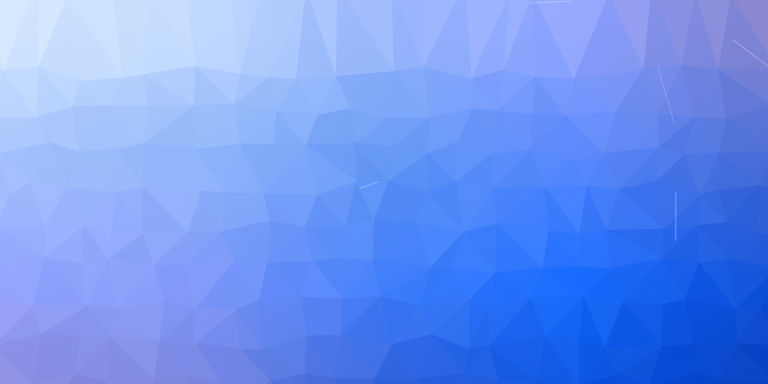
Reproduce this background procedurally as a WebGL 1 fragment shader.

```glsl
precision highp float;
// Low-poly backdrop: a jittered grid is split into triangles, and each facet
// takes a flat colour from a smooth gradient running from pale sky blue (top
// left) through violet to deep blue (bottom right). A few pale seams lie on top.

uniform vec2 u_resolution;

const vec2 GRID = vec2(20.0, 10.0);

vec2 hash2(vec2 p) {
  vec2 k = vec2(dot(p, vec2(127.1, 311.7)), dot(p, vec2(269.5, 183.3)));
  return fract(sin(k) * 43758.55);
}

// Five evenly spaced colour stops
vec3 ramp(float x, vec3 a, vec3 b, vec3 c, vec3 d, vec3 e) {
  x *= 4.0;
  vec3 col = mix(a, b, clamp(x, 0.0, 1.0));
  col = mix(col, c, clamp(x - 1.0, 0.0, 1.0));
  col = mix(col, d, clamp(x - 2.0, 0.0, 1.0));
  return mix(col, e, clamp(x - 3.0, 0.0, 1.0));
}

// Four horizontal ramps blended from bottom to top
vec3 gradient(vec2 uv) {
  uv = clamp(uv, 0.0, 1.0);
  vec3 base = ramp(uv.x, vec3(0.55, 0.55, 0.87), vec3(0.48, 0.53, 0.88),
    vec3(0.20, 0.39, 0.86), vec3(0.04, 0.33, 0.88), vec3(0.02, 0.24, 0.75));
  vec3 low = ramp(uv.x, vec3(0.59, 0.65, 1.00), vec3(0.52, 0.61, 0.98),
    vec3(0.25, 0.49, 0.98), vec3(0.09, 0.42, 1.00), vec3(0.06, 0.31, 0.84));
  vec3 high = ramp(uv.x, vec3(0.65, 0.77, 0.99), vec3(0.58, 0.72, 0.98),
    vec3(0.40, 0.60, 0.96), vec3(0.36, 0.54, 0.99), vec3(0.28, 0.42, 0.83));
  vec3 top = ramp(uv.x, vec3(0.85, 0.92, 1.00), vec3(0.78, 0.87, 1.00),
    vec3(0.62, 0.73, 0.99), vec3(0.58, 0.65, 1.00), vec3(0.53, 0.52, 0.80));
  vec3 col = mix(base, low, clamp(uv.y / 0.25, 0.0, 1.0));
  col = mix(col, high, clamp((uv.y - 0.25) / 0.35, 0.0, 1.0));
  return mix(col, top, clamp((uv.y - 0.6) / 0.35, 0.0, 1.0));
}

// Jittered grid vertex; the top band is taller than the others
vec2 vertex(vec2 id) {
  vec2 jitter = (hash2(id) - 0.5) * vec2(0.6, 0.42);
  return id + jitter + vec2(0.0, 0.1 + 1.2 * step(8.5, id.y));
}

// Signed distance to the line a-b, positive on its left
float side(vec2 p, vec2 a, vec2 b) {
  vec2 d = normalize(b - a);
  return d.x * (p.y - a.y) - d.y * (p.x - a.x);
}

// Facet colour in rgb, premultiplied by its coverage in alpha
vec4 facet(vec2 p, vec2 a, vec2 b, vec2 c, float px) {
  float inside = min(side(p, a, b), min(side(p, b, c), side(p, c, a)));
  float cover = smoothstep(-0.6 * px, 0.6 * px, inside);
  vec2 centre = (a + b + c) / 3.0;
  float shade = (hash2(centre).x - 0.5) * 0.045;
  vec3 col = gradient(mix(centre, p, 0.2) / GRID) + shade * vec3(1.0, 0.8, 0.4);
  return vec4(col, 1.0) * cover;
}

// Thin pale seam along the segment a-b
float seam(vec2 p, vec2 a, vec2 b, float px) {
  vec2 d = b - a;
  float t = clamp(dot(p - a, d) / dot(d, d), 0.0, 1.0);
  float width = 0.0015;
  return 1.0 - smoothstep(0.0, width + 0.5 * px, length(p - a - d * t));
}

void main() {
  vec2 uv = gl_FragCoord.xy / u_resolution;
  vec2 p = uv * GRID;
  float px = GRID.y / u_resolution.y;
  vec2 cell = floor(p);
  cell.y = min(cell.y, 8.0);

  // Gather the facets of the nearby quads, each cut along its shorter diagonal
  vec4 sum = vec4(0.0);
  for (int j = -1; j <= 1; j++) {
    for (int i = -1; i <= 1; i++) {
      vec2 id = cell + vec2(float(i), float(j));
      vec2 a = vertex(id);
      vec2 b = vertex(id + vec2(1.0, 0.0));
      vec2 c = vertex(id + vec2(1.0, 1.0));
      vec2 d = vertex(id + vec2(0.0, 1.0));
      if (distance(a, c) < distance(b, d)) {
        sum += facet(p, a, b, c, px) + facet(p, a, c, d, px);
      } else {
        sum += facet(p, a, b, d, px) + facet(p, b, c, d, px);
      }
    }
  }
  vec3 col = sum.rgb / max(sum.a, 0.001);

  // Pale seams, in units of the canvas height
  vec2 s = uv * vec2(2.0, 1.0);
  float line = 1.0 / u_resolution.y;
  float glint = seam(s, vec2(1.714, 0.823), vec2(1.755, 0.682), line) * 0.6;
  glint += seam(s, vec2(1.760, 0.500), vec2(1.760, 0.375), line);
  glint += seam(s, vec2(1.909, 0.896), vec2(2.000, 0.828), line);
  glint += seam(s, vec2(1.380, 0.992), vec2(1.484, 0.997), line);
  glint += seam(s, vec2(0.938, 0.510), vec2(0.984, 0.526), line);
  col = mix(col, vec3(0.8, 0.86, 1.0), 0.4 * min(glint, 1.0));

  gl_FragColor = vec4(col, 1.0);
}
```
